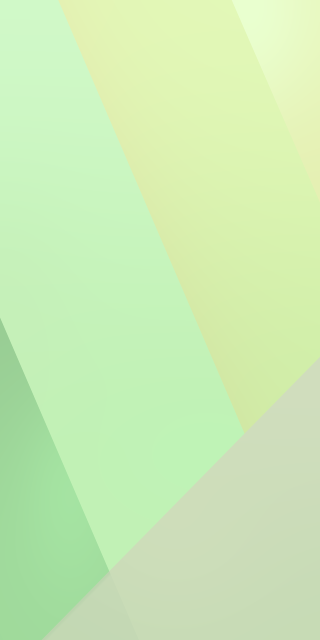
Give the GLSL for this background, as a Shadertoy shader.

```glsl
// Pale diagonal paper bands in green and yellow, with a translucent grey-green
// sheet laid over the lower right corner. Each band is a half plane bounded by
// a line, filled with a vertical gradient and a soft glow.

// Signed distance to the line a-b, positive on the left of its direction.
float lineDistance(vec2 p, vec2 a, vec2 b) {
    vec2 d = normalize(b - a);
    return dot(p - a, vec2(-d.y, d.x));
}

// Antialiased coverage of the positive side of a distance.
float coverage(float dist, float pixel) {
    return smoothstep(-0.6 * pixel, 0.6 * pixel, dist);
}

// Gaussian falloff around a centre, with separate radii per axis.
float glow(vec2 p, vec2 centre, vec2 radius) {
    vec2 q = (p - centre) / radius;
    return exp(-dot(q, q));
}

vec3 verticalGradient(float y, float low, float high, vec3 bottom, vec3 top) {
    return mix(bottom, top, smoothstep(low, high, y));
}

vec3 deepGreenBand(vec2 p) {
    vec3 c = verticalGradient(p.y, 0.2, 1.05, vec3(0.625, 0.852, 0.608), vec3(0.598, 0.805, 0.580));
    return mix(c, vec3(0.650, 0.900, 0.640), 0.85 * glow(p, vec2(0.22, 0.46), vec2(0.16, 0.32)));
}

vec3 mintBand(vec2 p) {
    vec3 c = verticalGradient(p.y, 0.55, 2.15, vec3(0.757, 0.945, 0.710), vec3(0.818, 0.976, 0.786));
    c = mix(c, vec3(0.775, 0.932, 0.720), 0.6 * glow(p, vec2(0.0, 1.0), vec2(0.22, 0.35)));
    return mix(c, vec3(0.745, 0.957, 0.715), 0.7 * glow(p, vec2(0.65, 0.58), vec2(0.3, 0.2)));
}

vec3 yellowBand(vec2 p, float edgeDistance) {
    vec3 c = verticalGradient(p.y, 0.6, 2.05, vec3(0.812, 0.935, 0.660), vec3(0.886, 0.972, 0.718));
    float warmth = exp(-max(edgeDistance, 0.0) / 0.14);
    return mix(c, c + vec3(0.008, -0.028, -0.018), warmth);
}

vec3 creamBand(vec2 p) {
    vec3 c = verticalGradient(p.y, 1.35, 2.0, vec3(0.898, 0.940, 0.700), vec3(0.908, 0.968, 0.745));
    return mix(c, vec3(0.915, 1.0, 0.812), glow(p, vec2(0.78, 1.98), vec2(0.18, 0.3)));
}

vec3 sheetColor(vec2 p, float lightSide) {
    vec3 c = verticalGradient(p.y, 0.0, 0.85, vec3(0.778, 0.858, 0.710), vec3(0.816, 0.868, 0.742));
    c = mix(c, vec3(0.812, 0.870, 0.732), 0.7 * glow(p, vec2(0.55, 0.35), vec2(0.3)));
    return mix(c - vec3(0.016, 0.012, 0.008), c, lightSide);
}

void mainImage(out vec4 fragColor, in vec2 fragCoord) {
    // Canvas width is 1, canvas height is 2.
    vec2 p = fragCoord / iResolution.xy * vec2(1.0, 2.0);
    float pixel = 1.0 / iResolution.x;

    // Band boundaries
    float mintEdge = lineDistance(p, vec2(0.0, 1.008), vec2(0.341, 0.216));
    float yellowEdge = lineDistance(p, vec2(0.182, 2.0), vec2(0.763, 0.648));
    float creamEdge = lineDistance(p, vec2(0.724, 2.0), vec2(1.0, 1.367));
    float sheetEdge = lineDistance(p, vec2(1.0, 0.885), vec2(0.130, 0.0));

    // Stacked bands, left to right
    float mintSide = coverage(mintEdge, pixel);
    vec3 color = mix(deepGreenBand(p), mintBand(p), mintSide);
    color = mix(color, yellowBand(p, yellowEdge), coverage(yellowEdge, pixel));
    color = mix(color, creamBand(p), coverage(creamEdge, pixel));

    // Overlaid sheet, with a thin shaded rim above the deep green
    vec3 sheet = sheetColor(p, mintSide);
    float rim = (1.0 - mintSide) * (1.0 - smoothstep(0.004, 0.014, sheetEdge));
    sheet = mix(sheet, vec3(0.725, 0.825, 0.675), 0.7 * rim);
    color = mix(color, sheet, coverage(sheetEdge, pixel));

    fragColor = vec4(color, 1.0);
}
```
